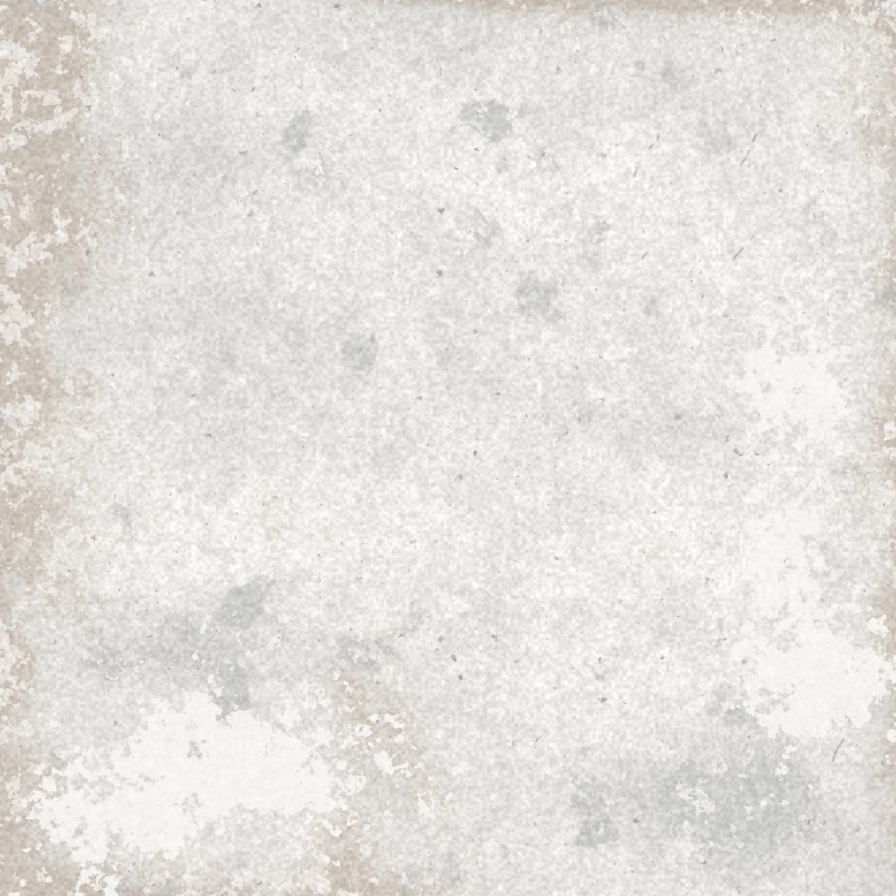
A Shadertoy shader for this texture:

```glsl
// Weathered pale plaster with chalky flakes, beige worn borders, grey stains and pits
#define CHALK vec3(0.966, 0.961, 0.952)
#define LIGHT vec3(0.945, 0.938, 0.924)
#define SHADOW vec3(0.815, 0.813, 0.803)
#define BEIGE vec3(0.785, 0.742, 0.698)
#define STAIN vec3(0.755, 0.757, 0.755)
#define PIT vec3(0.500, 0.505, 0.510)
#define GRAIN_FREQ 330.0
#define GRAIN_DEPTH 0.078
#define SPECKLE_FREQ 115.0
#define FLAKE_FREQ 56.0
#define PIT_CELLS 44.0
#define SCRATCH_CELLS 9.0

float hash(vec2 p) {
    vec3 q = fract(p.xyx * 0.1031);
    q += dot(q, q.yzx + 33.33);
    return fract((q.x + q.y) * q.z);
}

vec2 hash2(vec2 p) {
    return vec2(hash(p), hash(p + 71.7));
}

float noise(vec2 p) {
    vec2 i = floor(p), f = fract(p);
    f = f * f * (3.0 - 2.0 * f);
    return mix(mix(hash(i), hash(i + vec2(1, 0)), f.x),
               mix(hash(i + vec2(0, 1)), hash(i + vec2(1, 1)), f.x), f.y);
}

// Fractal noise centred on zero
float fbm(vec2 p, int octaves) {
    float sum = 0.0, amp = 0.5;
    for (int i = 0; i < octaves; i++) {
        sum += amp * (noise(p) - 0.5);
        p = mat2(1.6, 1.2, -1.2, 1.6) * p + 17.3;
        amp *= 0.62;
    }
    return sum;
}

// Soft elliptical bump
float blob(vec2 p, vec2 centre, vec2 radius) {
    vec2 d = (p - centre) / radius;
    return exp(-dot(d, d));
}

// Scattered ragged pits, one candidate per cell
float pits(vec2 p, float cells, float density) {
    vec2 g = p * cells, id = floor(g);
    vec2 rnd = hash2(id + cells);
    vec2 d = fract(g) - mix(vec2(0.28), vec2(0.72), rnd);
    d += 0.22 * vec2(noise(g * 6.0) - 0.5, noise(g * 6.0 + 40.0) - 0.5);
    d.x *= mix(0.8, 1.5, hash(id + 3.3));
    float radius = mix(0.03, 0.15, hash(id + 9.1));
    float strength = step(hash(id + 23.0), density) * mix(0.2, 0.85, rnd.y);
    return strength * (1.0 - smoothstep(radius * 0.3, radius + 0.06, length(d)));
}

// Scattered short, broken scratches
float scratches(vec2 p) {
    vec2 g = p * SCRATCH_CELLS, id = floor(g);
    vec2 d = fract(g) - 0.5 + 0.1 * (hash2(id) - 0.5);
    d += 0.16 * (noise(g * 5.0) - 0.5);
    float angle = mix(-0.3, 1.3, hash(id + 5.0));
    vec2 dir = vec2(cos(angle), sin(angle));
    float halfLength = mix(0.05, 0.28, hash(id + 11.0));
    float dist = length(d - dir * clamp(dot(d, dir), -halfLength, halfLength));
    float broken = smoothstep(0.4, 0.75, noise(g * 13.0));
    return step(hash(id + 31.0), 0.14) * broken * (1.0 - smoothstep(0.002, 0.022, dist));
}

void mainImage(out vec4 fragColor, in vec2 fragCoord) {
    vec2 p = fragCoord / iResolution.xy;
    float broad = fbm(p * 5.0, 5);
    float medium = fbm(p * 16.0 + 8.0, 5);
    float ragged = fbm(p * FLAKE_FREQ + 31.0, 4);
    float speckle = fbm(p * SPECKLE_FREQ + 63.0, 3);
    float grain = noise(p * GRAIN_FREQ) + noise(p * GRAIN_FREQ * 0.7 + 90.0) - 1.0;

    // Mottled ground
    float shade = 0.31 - 0.85 * broad - 0.65 * medium - 0.4 * ragged - 0.45 * speckle;
    vec3 col = mix(LIGHT, SHADOW, clamp(shade, -0.1, 1.2));

    // Beige wear creeping in from the borders
    float edge = 0.95 * exp(-p.x / 0.085) + 0.85 * blob(p, vec2(0.02, 0.87), vec2(0.11, 0.2));
    edge += 1.4 * exp(-(1.0 - p.y) / 0.02) * smoothstep(0.2, 0.6, p.x);
    edge += 0.75 * exp(-(1.0 - p.x) / 0.045);
    edge += 0.65 * exp(-p.y / 0.045) * smoothstep(0.75, 0.4, p.x);
    edge += 0.6 * blob(p, vec2(0.42, 0.16), vec2(0.10, 0.13));
    float wear = smoothstep(0.16, 0.95, edge + 0.9 * medium + 0.6 * broad + 0.5 * ragged + 0.5 * speckle);
    col = mix(col, BEIGE, 0.88 * wear);

    // Cool grey stains, dusted by the speckle
    float stain = 1.0 * blob(p, vec2(0.81, 0.10), vec2(0.15, 0.09));
    stain += 0.6 * blob(p, vec2(0.24, 0.29), vec2(0.18, 0.07));
    stain += 0.5 * blob(p, vec2(0.78, 0.52), vec2(0.07, 0.03));
    stain += 0.4 * blob(p, vec2(0.25, 0.82), vec2(0.2, 0.09));
    stain += 0.7 * smoothstep(0.14, 0.3, fbm(p * 15.0 + 55.0, 5));
    float stained = smoothstep(0.15, 0.95, stain + 0.8 * medium + 0.5 * ragged + 0.7 * speckle);
    col = mix(col, STAIN, 0.7 * stained);

    // Chalky patches with crumbled outlines, and small loose flakes
    float chalk = 1.0 * blob(p, vec2(0.27, 0.14), vec2(0.19, 0.075));
    chalk += 0.7 * blob(p, vec2(0.11, 0.07), vec2(0.09, 0.05));
    chalk += 0.9 * blob(p, vec2(0.89, 0.56), vec2(0.07, 0.09));
    chalk += 0.8 * blob(p, vec2(0.88, 0.37), vec2(0.07, 0.06));
    chalk += 0.9 * blob(p, vec2(0.90, 0.24), vec2(0.11, 0.08));
    float crumble = 0.9 * medium + 1.0 * ragged + 0.8 * speckle;
    float chalky = smoothstep(0.46, 0.66, chalk + crumble);
    col = mix(col, CHALK, 0.92 * chalky);
    float flakes = smoothstep(0.15, 0.24, 0.75 * ragged + 0.6 * speckle + 0.5 * broad + 0.08 * edge);
    col = mix(col, CHALK, 0.6 * flakes);

    // Fine grain, quieter on the chalk
    col += GRAIN_DEPTH * mix(1.0, 0.35, chalky) * grain;

    // Pits and scratches
    float marks = max(pits(p, PIT_CELLS, 0.10), 0.8 * pits(p + 0.37, PIT_CELLS * 2.1, 0.14));
    marks = max(marks, 0.6 * scratches(p)) * mix(1.0, 0.25, chalky);
    col = mix(col, PIT, 0.75 * marks);

    fragColor = vec4(clamp(col, 0.0, 1.0), 1.0);
}
```
